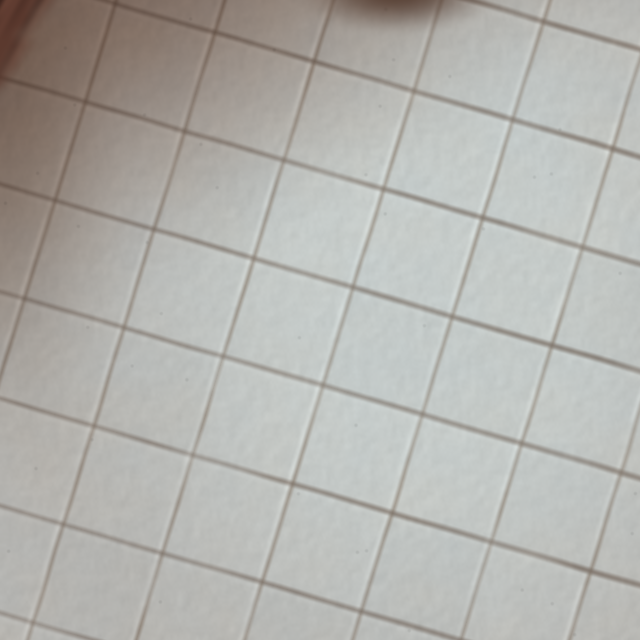
Reproduce this texture procedurally as a three.js fragment shader.

```glsl
varying vec2 vUv;

float hash(vec2 p) {
  vec3 q = fract(vec3(p.xyx) * 0.1031);
  q += dot(q, q.yzx + 33.33);
  return fract((q.x + q.y) * q.z);
}

float noise(vec2 p) {
  vec2 i = floor(p), f = fract(p);
  f = f * f * (3.0 - 2.0 * f);
  float low = mix(hash(i), hash(i + vec2(1.0, 0.0)), f.x);
  float high = mix(hash(i + vec2(0.0, 1.0)), hash(i + vec2(1.0)), f.x);
  return mix(low, high, f.y);
}

float fbm(vec2 p) {
  float sum = 0.0, amplitude = 0.5;
  for (int i = 0; i < 3; i++) {
    sum += amplitude * noise(p);
    p = p * 2.03 + 17.0;
    amplitude *= 0.5;
  }
  return sum / 0.875;
}

// Soft band of the given half width around zero
float band(float d, float halfWidth, float soft) {
  return 1.0 - smoothstep(halfWidth - soft, halfWidth + soft, abs(d));
}

// Daylight on the floor, fading to a warm shadow at the upper left
vec3 floorLight(vec2 uv) {
  vec3 coolLight = vec3(0.77, 0.793, 0.785);
  vec3 softGray = vec3(0.712, 0.708, 0.692);
  vec3 warmShadow = vec3(0.475, 0.39, 0.34);

  float away = length((uv - vec2(0.68, 0.55)) * vec2(1.0, 0.85));
  vec3 light = mix(coolLight, softGray, smoothstep(0.14, 0.68, away));
  float depth = dot(uv - vec2(0.0, 0.55), vec2(-0.5, 0.87));
  depth += 0.04 * (noise(uv * 5.0) - 0.5);
  light = mix(light, warmShadow, 0.97 * smoothstep(-0.18, 0.39, depth));
  float leftEdge = (1.0 - smoothstep(0.0, 0.22, uv.x)) * smoothstep(0.1, 0.75, uv.y);
  return light * (1.0 - vec3(0.11, 0.14, 0.16) * leftEdge);
}

void main() {
  // Skewed grid: x runs along a row of tiles, y steps down the rows
  vec2 grid = mat2(5.908, -1.742, -1.819, -5.973) * (vUv - vec2(0.444, 0.75));
  grid += 0.01 * (vec2(noise(vUv * 14.0), noise(vUv * 14.0 + 50.0)) - 0.5);
  vec2 tile = floor(grid);
  vec2 joint = fract(grid + 0.5) - 0.5;

  // Tile face with its own tint and a faint pebbled surface
  vec3 color = floorLight(vUv);
  color *= 1.0 + 0.02 * (hash(tile + 40.0) - 0.5);
  color += vec3(-0.014, 0.0, 0.014) * (fbm(vUv * 14.0) - 0.5);
  vec2 pebble = vUv * vec2(72.0, 60.0);
  float grain = fbm(pebble);
  float relief = grain - fbm(pebble + vec2(0.45, -0.35));
  color *= 1.0 + 0.03 * (grain - 0.5) + 0.035 * relief;

  // Sparse faint specks
  vec2 speckGrid = vUv * 46.0;
  vec2 speckCell = floor(speckGrid);
  vec2 speckCenter = 0.25 + 0.5 * vec2(hash(speckCell + 7.0), hash(speckCell + 19.0));
  float speck = 1.0 - smoothstep(0.03, 0.2, length(fract(speckGrid) - speckCenter));
  color *= 1.0 - 0.07 * speck * step(0.97, hash(speckCell + 3.0));

  // Bright bevels beside the joints
  float columnBevel = band(joint.x + 0.045, 0.018, 0.025);
  float rowBevel = band(joint.y - 0.055, 0.018, 0.025);
  color *= 1.0 + 0.055 * columnBevel * (0.4 + noise(grid * 3.0));
  color *= 1.0 + 0.02 * rowBevel;

  // Grout: rows are darker and grow heavier to the right
  float wear = noise(grid * 2.3 + 30.0);
  float column = band(joint.x, 0.018, 0.024) * (0.6 + 0.45 * wear);
  float rowWidth = mix(0.02, 0.026, vUv.x);
  float row = band(joint.y, rowWidth, 0.026) * (0.5 + 0.3 * vUv.x + 0.35 * wear);
  color *= mix(vec3(1.0), vec3(0.82, 0.77, 0.73), column);
  color *= mix(vec3(1.0), vec3(0.74, 0.69, 0.66), row * (1.0 - 0.4 * column));

  // Blurred dark shape over the top edge
  vec2 overhang = (vUv - vec2(0.62, 1.015)) / vec2(0.17, 0.075);
  float overhangShade = 1.0 - smoothstep(0.1, 1.0, length(overhang));
  color = mix(color, vec3(0.31, 0.21, 0.16), 0.85 * overhangShade);

  // Reddish strands in the upper left corner
  vec2 corner = vec2(vUv.x, 1.0 - vUv.y);
  float reach = corner.x / 0.085 + corner.y / 0.145;
  reach += 0.2 * (noise(corner * 40.0) - 0.5);
  float strands = noise(vec2(corner.x * 80.0 + corner.y * 44.0, corner.y * 12.0));
  vec3 strandColor = mix(vec3(0.25, 0.15, 0.12), vec3(0.41, 0.26, 0.21), strands);
  color = mix(color, strandColor, 1.0 - smoothstep(0.55, 1.2, reach));

  gl_FragColor = vec4(color, 1.0);
}
```
